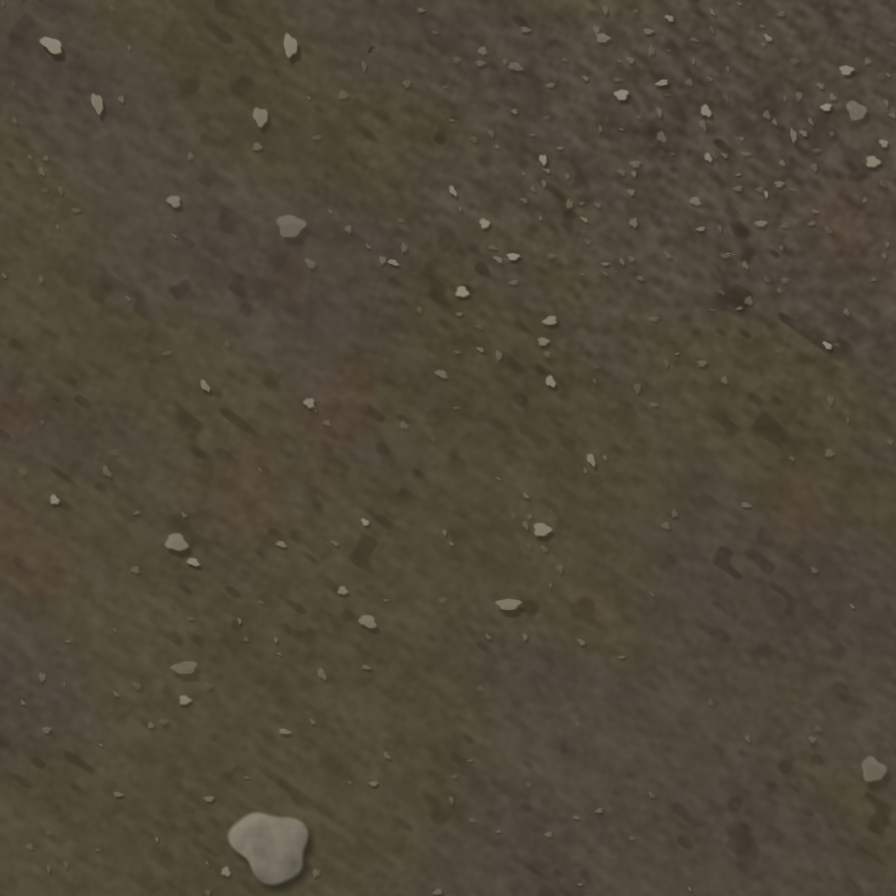
A WebGL 1 fragment shader for this texture:

```glsl
precision highp float;

uniform vec2 u_resolution;

const vec3 OLIVE = vec3(0.306, 0.284, 0.209);
const vec3 MAUVE = vec3(0.310, 0.276, 0.236);
const vec3 RUST = vec3(0.340, 0.262, 0.205);
const vec3 SOIL_DARK = vec3(0.170, 0.150, 0.115);
const vec3 STONE = vec3(0.560, 0.530, 0.465);
const vec3 STRAW = vec3(0.440, 0.410, 0.335);

const float SLOPE_ANGLE = 0.60;      // ground streaks fall to the right
const float PATCH_SCALE = 5.0;
const float GRAIN_SCALE = 85.0;
const float GRAIN_CONTRAST = 0.085;
const float MOTTLE_CONTRAST = 0.070;
const float EDGE_SOFTNESS = 0.0022;
const vec2 SHADOW_SHIFT = vec2(0.35, -0.65);
const vec2 GRAVEL_CENTER = vec2(0.86, 0.84);
const vec2 BOULDER_CENTER = vec2(0.302, 0.056);
const float BOULDER_RADIUS = 0.044;

float hash(vec2 p) {
  return fract(sin(dot(p, vec2(127.1, 311.7))) * 43758.5453);
}

vec2 hash2(vec2 p) {
  return vec2(hash(p), hash(p + 37.3));
}

float noise(vec2 p) {
  vec2 cell = floor(p);
  vec2 f = fract(p);
  f = f * f * (3.0 - 2.0 * f);
  float low = mix(hash(cell), hash(cell + vec2(1.0, 0.0)), f.x);
  float high = mix(hash(cell + vec2(0.0, 1.0)), hash(cell + 1.0), f.x);
  return mix(low, high, f.y);
}

vec2 rotate(vec2 p, float angle) {
  float c = cos(angle);
  float s = sin(angle);
  return vec2(c * p.x - s * p.y, s * p.x + c * p.y);
}

float fbm(vec2 p) {
  float sum = 0.0;
  float weight = 0.5;
  for (int i = 0; i < 4; i++) {
    sum += weight * noise(p);
    p = rotate(p, 0.5) * 2.03 + 11.7;
    weight *= 0.5;
  }
  return sum / 0.9375;
}

// Soft coverage of an uneven, squashed pebble
float pebble(vec2 offset, float radius, float squash, float turn, float blur) {
  vec2 q = rotate(offset, turn) * vec2(1.0, squash);
  float angle = atan(q.y, q.x);
  float outline = 1.0 + 0.12 * sin(3.0 * angle + turn * 7.0)
                      + 0.07 * sin(5.0 * angle + turn * 3.0);
  float dist = length(q) - radius * outline;
  return 1.0 - smoothstep(-blur, blur, dist);
}

// Scattered pebbles: x = lit coverage, y = shadow coverage
vec2 scatter(vec2 p, float cells, float density, float radius, float seed, float blur) {
  vec2 home = floor(p * cells);
  vec2 cover = vec2(0.0);
  for (int j = -1; j <= 1; j++) {
    for (int i = -1; i <= 1; i++) {
      vec2 id = home + vec2(float(i), float(j));
      vec2 key = id + seed;
      vec2 offset = p - (id + 0.15 + 0.7 * hash2(key)) / cells;
      float present = step(hash(key + 5.1), density);
      float size = radius * mix(0.55, 1.25, hash(key + 9.7));
      float squash = mix(1.1, 2.3, hash(key + 15.9));
      float turn = SLOPE_ANGLE + 1.8 * (hash(key + 21.3) - 0.5);
      float glow = mix(0.35, 1.0, hash(key + 28.6));
      float lit = pebble(offset, size, squash, turn, blur);
      float shade = pebble(offset - SHADOW_SHIFT * size, size, squash, turn, blur * 1.5);
      cover = max(cover, present * glow * vec2(lit, shade));
    }
  }
  return cover;
}

vec3 addStones(vec3 color, vec2 cover, vec3 tint, float shadow) {
  color = mix(color, SOIL_DARK, cover.y * shadow);
  return mix(color, tint, cover.x);
}

void main() {
  float side = min(u_resolution.x, u_resolution.y);
  vec2 p = gl_FragCoord.xy / side;
  float blur = max(EDGE_SOFTNESS, 1.0 / side);
  vec2 slope = rotate(p, SLOPE_ANGLE);
  float gravel = 1.0 - smoothstep(0.08, 0.48, length((p - GRAVEL_CENTER) * vec2(0.8, 1.2)));

  // Broad patches of moss and bare earth
  vec2 patchPoint = slope * PATCH_SCALE * vec2(0.65, 1.2);
  float earth = smoothstep(0.36, 0.62, fbm(patchPoint + 3.4) + 0.09 * gravel);
  vec3 color = mix(OLIVE, MAUVE, earth);
  color = mix(color, RUST, 0.5 * smoothstep(0.68, 0.84, fbm(slope * 6.0 + 41.0)));
  color *= 1.0 + 2.4 * MOTTLE_CONTRAST * (fbm(slope * vec2(9.0, 15.0) + 17.0) - 0.5);

  // Fine streaked grain and dark crumbs
  float grain = noise(slope * GRAIN_SCALE * vec2(0.7, 1.5));
  grain = 0.6 * grain + 0.4 * noise(rotate(p, -0.5) * GRAIN_SCALE * 1.7 + 9.0);
  color += GRAIN_CONTRAST * (0.8 + 0.7 * gravel) * (grain - 0.5);
  float crumbs = smoothstep(0.64, 0.86, noise(slope * vec2(42.0, 75.0) + 63.0));
  crumbs *= smoothstep(0.45, 0.68, fbm(p * 13.0 + 29.0));
  color = mix(color, SOIL_DARK, crumbs * (0.35 + 0.25 * gravel));

  // Grit, gravel and loose stones
  color = addStones(color, scatter(p, 50.0, 0.07 + 0.22 * gravel, 0.0042, 13.0, blur), STRAW, 0.6);
  color = addStones(color, scatter(p, 30.0, 0.02 + 0.16 * gravel, 0.0065, 71.0, blur), STONE, 0.7);
  color = addStones(color, scatter(p, 11.0, 0.14, 0.0125, 133.0, blur), STONE, 0.7);

  // One large rounded stone
  vec2 offset = p - BOULDER_CENTER;
  vec2 boulder = vec2(
    pebble(offset, BOULDER_RADIUS, 1.2, 0.6, blur * 1.5),
    pebble(offset - vec2(0.006, -0.008), BOULDER_RADIUS, 1.2, 0.6, blur * 3.0));
  float light = 0.5 + 0.5 * dot(offset, vec2(-0.5, 0.85)) / BOULDER_RADIUS;
  float surface = 0.7 + 0.2 * light + 0.25 * (fbm(p * 55.0) - 0.5);
  color = addStones(color, boulder, STONE * surface, 0.7);

  gl_FragColor = vec4(color, 1.0);
}
```
